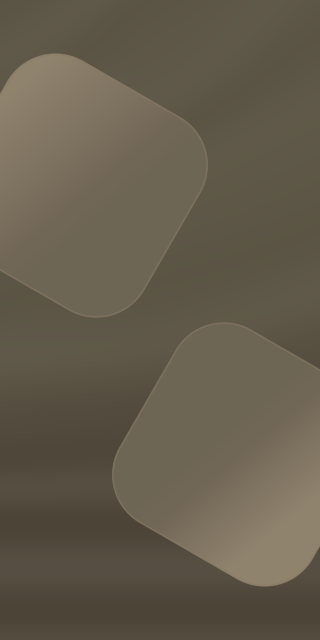
A Shadertoy shader for this background:

```glsl
// Two tilted rounded tiles with soft gradients over a dim, wavy olive-brown backdrop.

// Lengths are in canvas widths, with the origin at the lower left.
const vec2 UPPER_CENTER = vec2(0.237, 1.420);
const vec2 LOWER_CENTER = vec2(0.763, 0.580);
const float TILE_HALF = 0.349;
const float TILE_RADIUS = 0.1745;
const float TILE_TILT = radians(30.0);
const float RIM_WIDTH = 0.0035;
const float RIM_STRENGTH = 0.55;
const vec2 LIGHT_DIR = vec2(-0.64, 0.77);

const vec3 TILE_LIGHT = vec3(0.560, 0.515, 0.430);
const vec3 TILE_BROWN = vec3(0.452, 0.408, 0.346);
const vec3 TILE_OLIVE = vec3(0.430, 0.400, 0.332);
const vec3 RIM_COLOR = vec3(0.535, 0.475, 0.390);
const vec3 BACK_OLIVE = vec3(0.366, 0.340, 0.276);
const vec3 BACK_BROWN = vec3(0.318, 0.286, 0.236);

const float TAU = 6.2831853;
const float WAVE_PERIOD = 0.40;
const float WAVE_DEPTH = 0.009;
const float BAND_PERIOD = 0.265;
const float BAND_DEPTH = 0.021;
const float WARP = 0.16;

float hash(vec2 cell) {
    vec3 h = fract(cell.xyx * 0.1031);
    h += dot(h, h.yzx + 33.33);
    return fract((h.x + h.y) * h.z);
}

float valueNoise(vec2 p) {
    vec2 cell = floor(p);
    vec2 f = fract(p);
    f = f * f * (3.0 - 2.0 * f);
    float low = mix(hash(cell), hash(cell + vec2(1, 0)), f.x);
    float high = mix(hash(cell + vec2(0, 1)), hash(cell + vec2(1, 1)), f.x);
    return mix(low, high, f.y);
}

float tileDistance(vec2 q) {
    float c = cos(TILE_TILT), s = sin(TILE_TILT);
    vec2 local = vec2(c * q.x - s * q.y, s * q.x + c * q.y);
    vec2 d = abs(local) - (TILE_HALF - TILE_RADIUS);
    return length(max(d, 0.0)) + min(max(d.x, d.y), 0.0) - TILE_RADIUS;
}

// Slanted waves above flatten into level bands below.
vec3 backdrop(vec2 p) {
    float depth = 2.0 - p.y;
    float slant = 0.6 * max(1.0 - depth / 1.6, 0.0);
    float v = depth + slant * (p.x - 0.5);
    float lower = smoothstep(1.03, 1.36, v);
    float warp = WARP * (valueNoise(vec2(p.x * 2.0, v * 3.5)) - 0.5);
    float waves = -cos(TAU * (v + warp - 0.44) / WAVE_PERIOD);
    float bands = -cos(TAU * (v - 1.64) / BAND_PERIOD);
    vec3 color = mix(BACK_OLIVE, BACK_BROWN, lower);
    color += WAVE_DEPTH * waves * (1.0 - lower);
    color += BAND_DEPTH * bands * smoothstep(1.25, 1.55, v);
    return color;
}

// Lays one tile over color; its gradient runs from the olive to the light position.
vec3 addTile(vec3 color, vec2 q, vec2 lightDir, float oliveAt, float lightAt, float pixel) {
    float t = dot(q, lightDir);
    vec3 fill = mix(TILE_OLIVE, TILE_BROWN, smoothstep(oliveAt - 0.12, oliveAt + 0.05, t));
    fill = mix(fill, TILE_LIGHT, clamp((t - oliveAt) / (lightAt - oliveAt), 0.0, 1.0));
    float d = tileDistance(q);
    float rim = smoothstep(RIM_WIDTH + pixel, 0.0, abs(d + 0.5 * RIM_WIDTH));
    fill = mix(fill, RIM_COLOR, rim * RIM_STRENGTH);
    return mix(color, fill, smoothstep(0.7 * pixel, -0.7 * pixel, d));
}

void mainImage(out vec4 fragColor, in vec2 fragCoord) {
    float pixel = 1.0 / iResolution.x;
    vec2 p = fragCoord * pixel;
    vec3 color = backdrop(p);
    color = addTile(color, p - UPPER_CENTER, LIGHT_DIR, -0.03, 0.36, pixel);
    color = addTile(color, p - LOWER_CENTER, -LIGHT_DIR, 0.0, 0.25, pixel);
    fragColor = vec4(color, 1.0);
}
```
